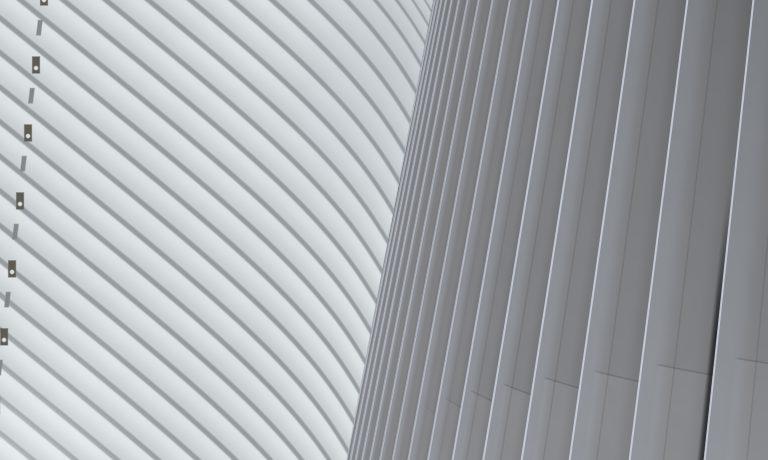
Give the GLSL for this pattern, as a Shadertoy shader.

```glsl
// Pale curved louvers meet a fan of grey vertical fins along a slanted edge.
// Louvers are level bands of a bent field; fins are spaced geometrically.
// Lengths are in canvas widths, with y measured down from the top.

const float EDGE_TOP = 0.564;      // where the two walls meet, at the top
const float EDGE_SLANT = 0.188;
const float FIN_RATIO = 1.25;      // each fin is this much wider than the last
const float FIN_LINE = 0.0013;     // half width of a lit fin edge
const float LOUVER_SLOPE = 0.7;    // field slope on the straight part
const float BEND_RISE = 0.056;     // extra rise close to the edge
const float BEND_REACH = 0.091;
const float LOUVER_GROWTH = 0.2;
const float LOUVER_PITCH = 0.0391; // spacing once growth has stopped
const float GROWTH_END = 0.13;
const float LOUVER_SHIFT = 0.9;
const float GAP_HALF = 0.095;      // half of the dark gap, in louver phases

const vec3 LOUVER_LIT = vec3(0.865, 0.885, 0.895);
const vec3 LOUVER_DIM = vec3(0.785, 0.805, 0.815);
const vec3 LOUVER_FAR = vec3(0.74, 0.76, 0.785);
const vec3 GAP_COLOR = vec3(0.57, 0.59, 0.61);
const vec3 FIN_LIT = vec3(0.55, 0.565, 0.585);
const vec3 FIN_DARK = vec3(0.498, 0.505, 0.515);
const vec3 FIN_EDGE = vec3(0.79, 0.82, 0.87);
const vec3 CLIP_COLOR = vec3(0.36, 0.36, 0.32);

float boxMask(vec2 p, vec2 halfSize, float blur) {
    vec2 q = abs(p) - halfSize;
    return 1.0 - smoothstep(-blur, blur, max(q.x, q.y));
}

// Layered sines: faint unevenness of painted metal
float paintWear(vec2 p) {
    float wear = 0.0;
    float scale = 19.0;
    for (int i = 0; i < 4; i++) {
        wear += sin(p.x * scale + 2.0 * sin(p.y * scale * 0.6)) * 0.25;
        p = mat2(0.8, -0.6, 0.6, 0.8) * p + 0.37;
        scale *= 1.8;
    }
    return wear;
}

// Louver number, rising downwards; whole numbers are the gaps
float louverField(vec2 p, float inset) {
    float u = max(inset, 0.0);
    float bend = LOUVER_SLOPE * u + BEND_RISE * (1.0 - exp(-u / BEND_REACH));
    float level = max(p.y + bend, 0.0);
    float growing = log(1.0 + min(level, GROWTH_END) / 0.0716) / LOUVER_GROWTH;
    return growing + max(level - GROWTH_END, 0.0) / LOUVER_PITCH - LOUVER_SHIFT;
}

// Fixings down the left side: a clip with a bright bolt, then a bare rod
vec3 addClips(vec3 color, vec2 p, float px) {
    for (int i = -1; i < 6; i++) {
        float n = float(i);
        vec2 q = p - vec2(0.0469 - 0.0104 * n, 0.0846 + 0.0885 * n);
        vec2 rod = q - vec2(-0.006, 0.04);
        rod.x += 0.12 * rod.y;
        color = mix(color, GAP_COLOR * 0.9, boxMask(rod, vec2(0.003, 0.01), px));
        color = mix(color, CLIP_COLOR, boxMask(q, vec2(0.005, 0.011), px));
        float bolt = length(q - vec2(0.0, 0.004));
        color = mix(color, LOUVER_LIT, 1.0 - smoothstep(0.0028 - px, 0.0028 + px, bolt));
    }
    return color;
}

vec3 louverWall(vec2 p, float inset, float px) {
    float n = louverField(p, inset);
    float phase = fract(n);
    float aa = max(fwidth(n), 0.035);
    float gapDist = min(phase, 1.0 - phase);
    float gap = 1.0 - smoothstep(GAP_HALF - aa, GAP_HALF + aa, gapDist);

    vec3 color = mix(LOUVER_LIT, LOUVER_DIM, smoothstep(0.2, 0.9, phase));
    float far = smoothstep(0.25, 0.0, inset) * smoothstep(0.42, 0.0, p.y);
    color = mix(color, LOUVER_FAR, 0.65 * far);
    float corner = smoothstep(0.3, 0.0, length(p - vec2(0.0, 0.6)));
    color += 0.035 * corner;
    color = mix(color, GAP_COLOR, gap * (0.92 - 0.3 * corner));
    return addClips(color, p, px);
}

vec3 finWall(vec2 p, float d, float height, float px) {
    float t = p.y / height;
    float span = mix(0.430, 0.488, t);
    float reach = max(d, 0.0) + mix(0.013, 0.022, t);
    float s = log(reach / span) / log(FIN_RATIO);
    float id = floor(s);
    float f = s - id;
    float width = reach * log(FIN_RATIO);
    float big = smoothstep(0.015, 0.05, width);

    // Lit flank turning to a darker face
    vec3 color = mix(FIN_LIT, FIN_DARK, smoothstep(0.15, 0.5, f));
    color *= 0.95 + 0.08 * t - 0.08 * smoothstep(0.75, 1.0, p.x) * (1.0 - t);
    color *= 1.0 - 0.08 * smoothstep(0.7, 1.0, f);

    // Panel seams, along and across each fin
    float along = abs(f - 0.48) * width;
    color *= 1.0 - 0.08 * big * (1.0 - smoothstep(0.0, 0.0008 + px, along));
    float across = p.y - (0.462 - 0.0085 * id + 0.018 * f);
    float face = big * smoothstep(0.2, 0.3, f);
    color *= 1.0 + 0.04 * face * smoothstep(-px, px, across);
    color *= 1.0 - 0.14 * face * (1.0 - smoothstep(0.0, 0.0008 + px, abs(across)));

    // Deep shadow beside the nearest fin, then the bright edges
    float shadow = smoothstep(0.011, 0.003, (1.0 - f) * width) * smoothstep(0.35, 0.75, t);
    if (id == -1.0) color *= 1.0 - 0.6 * shadow;
    float edge = min(f, 1.0 - f) * width;
    float line = 1.0 - smoothstep(FIN_LINE - px * 0.7, FIN_LINE + px * 0.7, edge);
    return mix(color, FIN_EDGE, line * mix(0.55, 0.9, big));
}

void mainImage(out vec4 fragColor, in vec2 fragCoord) {
    float px = 1.0 / iResolution.x;
    float height = iResolution.y * px;
    vec2 p = vec2(fragCoord.x * px, height - fragCoord.y * px);
    float d = p.x - (EDGE_TOP - EDGE_SLANT * p.y);

    vec3 louvers = louverWall(p, -d, px);
    vec3 fins = finWall(p, d, height, px);
    vec3 color = mix(louvers, fins, smoothstep(-px, px, d));
    color *= 1.0 + 0.008 * paintWear(p);
    fragColor = vec4(color, 1.0);
}
```
